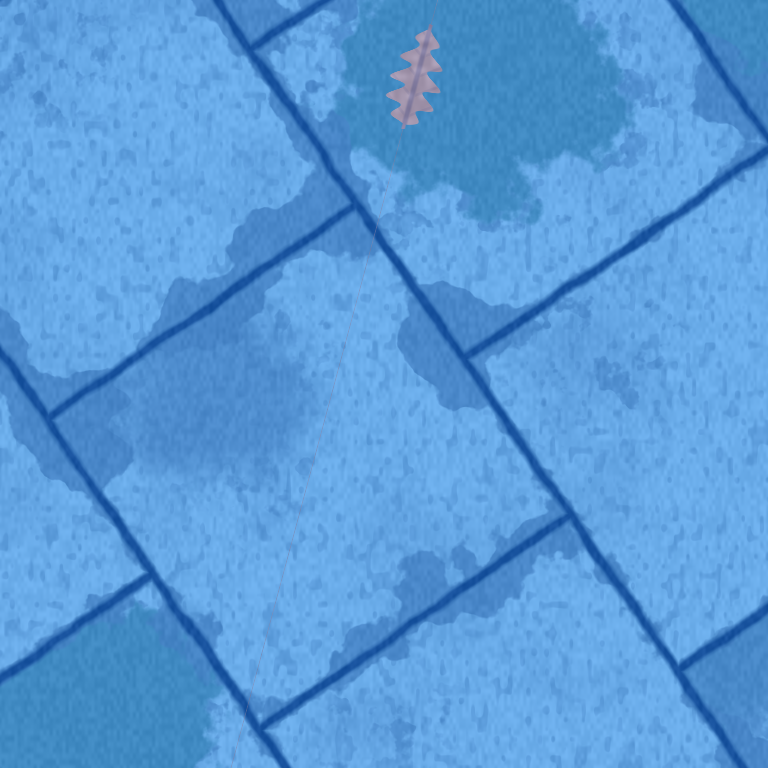
A Shadertoy shader for this texture:

```glsl
// Tilted blue paving: square slabs in half-offset rows with dark joints, damp
// edges, stains that vary from slab to slab, fine flecks and one fallen leaf.
// Slabs come from a rotated grid; wear comes from layered value noise.

const float SLAB = 0.49;                      // side of one slab
const vec2 ALONG = vec2(0.566, 0.824);        // row direction, y pointing down
const vec2 GRID_START = vec2(0.232, 0.728);   // first row line, first cross joint

const vec3 STONE = vec3(0.42, 0.68, 0.92);
const vec3 FLECK = vec3(0.33, 0.58, 0.83);
const vec3 DAMP  = vec3(0.27, 0.51, 0.77);
const vec3 WET   = vec3(0.25, 0.54, 0.76);
const vec3 SEAM  = vec3(0.16, 0.40, 0.68);
const vec3 JOINT = vec3(0.08, 0.31, 0.61);
const vec3 LEAF  = vec3(0.64, 0.59, 0.68);
const vec3 RIB   = vec3(0.47, 0.46, 0.62);

float hash(vec2 p) {
    vec3 q = fract(p.xyx * 0.1031);
    q += dot(q, q.yzx + 33.33);
    return fract((q.x + q.y) * q.z);
}

float noise(vec2 p) {
    vec2 i = floor(p), f = fract(p);
    f = f * f * (3.0 - 2.0 * f);
    return mix(mix(hash(i), hash(i + vec2(1, 0)), f.x),
               mix(hash(i + vec2(0, 1)), hash(i + vec2(1, 1)), f.x), f.y);
}

float fbm(vec2 p) {
    float sum = 0.0, gain = 0.533;
    for (int i = 0; i < 4; i++) {
        sum += gain * noise(p);
        p = mat2(1.6, 1.2, -1.2, 1.6) * p + 7.3;
        gain *= 0.5;
    }
    return sum;
}

// Returns the slab index in xy and the position inside the slab in zw
vec4 slabGrid(vec2 p) {
    vec2 down = vec2(p.x, 1.0 - p.y);
    vec2 across = vec2(ALONG.y, -ALONG.x);
    vec2 g = (vec2(dot(down, across), dot(down, ALONG)) - GRID_START) / SLAB;
    g.y += 0.5 * mod(floor(g.x), 2.0);
    return vec4(floor(g), fract(g));
}

// Distance to the nearest side of the slab, in canvas units
float sideDistance(vec2 f) {
    vec2 d = min(f, 1.0 - f);
    return SLAB * min(d.x, d.y);
}

// How wet a slab is, from 0 to 1
float slabWetness(vec2 id) {
    return fract(0.3 + 0.69 * id.x + 0.4 * id.y);
}

// Positive inside the ragged stain of a slab
float stainField(vec2 p, vec2 id, vec2 f, float wetness) {
    vec2 center = vec2(0.3 + 0.05 * id.x * (id.x - 1.0) - 0.12 * id.y,
                       0.18 - 0.2 * id.y * (id.x + 1.0));
    float ragged = 0.3 * (fbm(p * 14.0) - 0.5) + 0.14 * (fbm(p * 50.0) - 0.5);
    return 0.42 * wetness - 0.01 - length(f - center) + ragged;
}

// Lobed leaf: x is its mask, y its midrib and veins
vec2 lobedLeaf(vec2 p, vec2 center, vec2 axis, float halfLength, float aa) {
    vec2 q = p - center;
    q = vec2(dot(q, vec2(axis.y, -axis.x)), dot(q, axis)) / halfLength;
    float lobes = 0.68 + 0.32 * cos(15.0 * q.y + 4.0 * abs(q.x) + sign(q.x) * 0.5);
    float width = 0.52 * sqrt(max(1.0 - q.y * q.y, 0.0)) * lobes * (1.0 - 0.3 * q.y);
    width = max(width, 0.035 * step(abs(q.y), 1.1));
    float edge = aa / halfLength;
    float mask = 1.0 - smoothstep(-edge, edge, abs(q.x) - width);
    float rib = 1.0 - smoothstep(0.02, 0.06 + edge, abs(q.x));
    float veins = smoothstep(0.75, 1.0, cos(15.0 * (q.y - 0.7 * abs(q.x))));
    return vec2(mask, max(rib, 0.35 * veins));
}

void mainImage(out vec4 fragColor, in vec2 fragCoord) {
    vec2 p = fragCoord / iResolution.y;
    float aa = 1.0 / iResolution.y;

    // Slightly uneven slab outlines
    vec2 wobble = vec2(fbm(p * 22.0), fbm(p * 22.0 + 40.0)) - 0.5;
    vec4 slab = slabGrid(p + 0.009 * wobble);
    float side = sideDistance(slab.zw);
    float wetness = slabWetness(slab.xy);
    float field = stainField(p, slab.xy, slab.zw, wetness);

    // Stone with small upright flecks
    float flecks = smoothstep(0.62, 0.86, noise(p * vec2(125.0, 80.0)));
    vec3 color = mix(STONE, FLECK, 0.65 * flecks);
    color = mix(color, FLECK, 0.3 * smoothstep(0.5, 0.75, fbm(p * 9.0 + 3.0)));

    // Stains: soft smudges on dry slabs, crisp pools on wet ones
    float softness = mix(0.15, 0.03, smoothstep(0.6, 0.9, wetness));
    float stain = smoothstep(-softness, softness, field);
    stain *= 0.35 + 0.65 * smoothstep(0.3, 0.85, wetness);
    float spots = smoothstep(0.6, 0.7, fbm(p * 38.0 + 9.0));
    spots *= smoothstep(-0.22, 0.0, field);
    color = mix(color, mix(DAMP, WET, smoothstep(0.6, 0.9, wetness)), stain);
    color = mix(color, DAMP, 0.75 * spots * (1.0 - stain));

    // Damp creeping in from the joints
    float reach = 0.006 + 0.06 * smoothstep(0.46, 0.74, fbm(p * 7.0 + 20.0))
                + 0.045 * (fbm(p * 36.0) - 0.5);
    color = mix(color, DAMP, 0.85 * smoothstep(-0.004, 0.004, reach - side));

    // Joints with a blurred seam
    float core = 0.0028 + 0.003 * fbm(p * 18.0 + 60.0);
    color = mix(color, SEAM, 0.8 * (1.0 - smoothstep(0.004, 0.009 + aa, side)));
    color = mix(color, JOINT, 0.9 * (1.0 - smoothstep(core - 0.002, core + 0.001 + aa, side)));

    // Fine grain over the paving, then the leaf
    color += 0.06 * (noise(p * vec2(240.0, 130.0)) - 0.5);
    vec2 leaf = lobedLeaf(p, vec2(0.543, 0.9), vec2(0.26, 0.966), 0.064, aa);
    vec3 leafColor = mix(LEAF, RIB, 0.7 * leaf.y) + 0.1 * (noise(p * 120.0) - 0.5);
    fragColor = vec4(mix(color, leafColor, leaf.x), 1.0);
}
```
